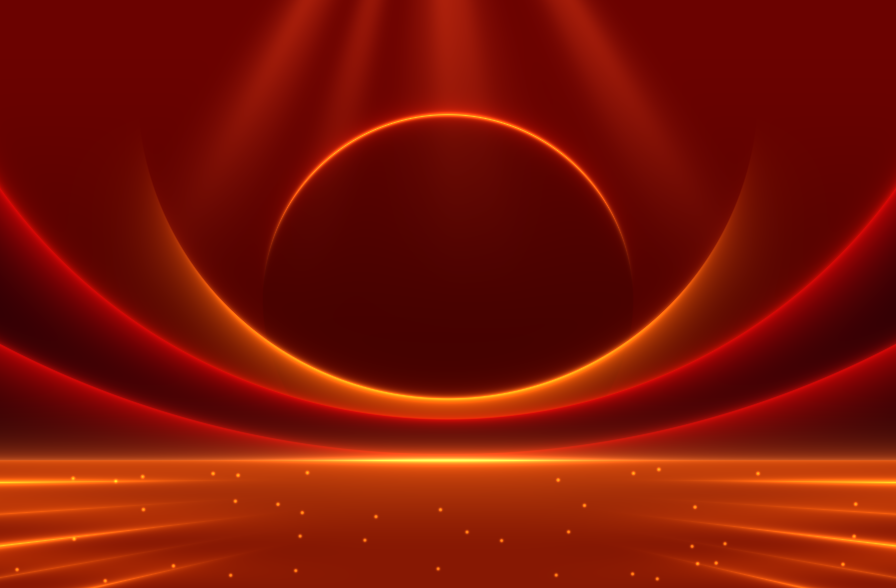
Reproduce this background procedurally as a Shadertoy shader.

```glsl
// Draws a red stage with light rays, glowing nested arcs and a golden floor.

// Positions use canvas height as the unit; x is zero in the middle
const float HORIZON = 0.217;
const vec2 RAY_SOURCE = vec2(-0.03, 1.404);
const vec2 RING_CENTER = vec2(0.0, 0.490);
const float RING_RADIUS = 0.315;
// Arcs: lowest point, radius
const vec2 GOLD_ARC = vec2(0.322, 0.528);
const vec2 UPPER_ARC = vec2(0.287, 0.936);
const vec2 LOWER_ARC = vec2(0.227, 1.640);
const float SPARK_CELL = 0.055;
const int STREAKS = 5;

const vec3 WALL_RED = vec3(0.42, 0.008, 0.0);
const vec3 WALL_DARK = vec3(0.30, 0.006, 0.0);
const vec3 BAND_DARK = vec3(0.15, 0.0, 0.015);
const vec3 BAND_RED = vec3(0.72, 0.01, 0.015);
const vec3 RAY_COLOR = vec3(0.29, 0.135, 0.05);
const vec3 ORANGE = vec3(0.82, 0.34, 0.03);
const vec3 GOLD = vec3(1.0, 0.68, 0.12);
const vec3 HAZE = vec3(0.72, 0.27, 0.10);
const vec3 FLOOR_FAR = vec3(0.70, 0.22, 0.035);
const vec3 FLOOR_NEAR = vec3(0.53, 0.095, 0.01);

float hash(vec2 cell) {
    return fract(sin(dot(cell, vec2(127.1, 311.7))) * 4375.5);
}

// Signed distance to a bowl-shaped arc, positive below it
float arcDistance(vec2 p, vec2 arc) {
    return length(p - vec2(0.0, arc.x + arc.y)) - arc.y;
}

float bump(float x, float width) {
    return exp(-x * x / (width * width));
}

float lightRays(vec2 p) {
    float slope = (p.x - RAY_SOURCE.x) / (RAY_SOURCE.y - p.y);
    float beams = 0.85 * bump(slope + 0.51, 0.10) + 0.65 * bump(slope + 0.25, 0.06)
                + 0.95 * bump(slope - 0.08, 0.13) + 0.85 * bump(slope - 0.57, 0.10);
    beams *= 0.93 + 0.07 * sin(slope * 38.0) * sin(slope * 17.0 + 1.0);
    return beams * smoothstep(0.42, 1.08, p.y);
}

// Replaces everything below an arc with a band that darkens away from its rim
vec3 addBand(vec3 col, vec2 p, vec2 arc, float aa) {
    float d = arcDistance(p, arc);
    float side = smoothstep(0.0, 0.75, abs(p.x));
    float falloff = exp(-max(d, 0.0) / mix(0.018, 0.055, side));
    col += vec3(0.28, 0.01, 0.0) * exp(-abs(d) / 0.014);
    col = mix(col, mix(BAND_DARK, BAND_RED, falloff), smoothstep(-aa, aa, d));
    return col + vec3(0.16, 0.02, 0.01) * exp(-abs(d) / 0.005);
}

vec3 wall(vec2 p, float aa) {
    float low = 1.0 - smoothstep(0.35, 0.95, p.y);
    vec3 col = mix(WALL_RED, WALL_DARK, low);

    // Rays, dimmed inside the ring
    float ring = length(p - RING_CENTER) - RING_RADIUS;
    float inside = 1.0 - smoothstep(-aa, aa, ring);
    col += RAY_COLOR * lightRays(p) * (1.0 - 0.38 * inside);
    col *= 1.0 - 0.10 * inside;

    // Ring rim, bright at the top
    float rim = smoothstep(0.50, 0.80, p.y);
    col += GOLD * rim * exp(-abs(ring) / 0.0025);
    col += vec3(0.30, 0.03, 0.0) * rim * exp(-abs(ring) / 0.014);

    // Golden crescent, brightest at the bottom
    float gold = arcDistance(p, GOLD_ARC);
    float fade = 1.0 - smoothstep(0.32, 0.82, p.y);
    float body = smoothstep(-aa, aa, gold) * exp(-max(gold, 0.0) / 0.042);
    col = mix(col, ORANGE, body * fade);
    col += GOLD * 0.75 * fade * fade * fade * exp(-abs(gold) / 0.004);
    col += vec3(0.22, 0.05, 0.0) * fade * exp(-abs(gold) / 0.016);

    col = addBand(col, p, UPPER_ARC, aa);
    col = addBand(col, p, LOWER_ARC, aa);
    float haze = exp(-max(p.y - HORIZON, 0.0) / 0.030);
    return mix(col, HAZE, 0.85 * haze);
}

vec3 stageFloor(vec2 p) {
    float depth = HORIZON - p.y;
    float x = abs(p.x);
    vec3 col = mix(FLOOR_FAR, FLOOR_NEAR, smoothstep(0.0, 0.16, depth));
    col += vec3(0.06, 0.03, 0.0) * sin(depth * 70.0 + x * 3.0) * smoothstep(0.1, 0.7, x);

    // Streaks fanning out to both sides
    for (int i = 0; i < STREAKS; i++) {
        float k = float(i);
        float d = depth - (0.030 + 0.012 * k) - (0.010 + 0.055 * k) * x;
        float strength = mod(k, 2.0) < 0.5 ? 0.9 : 0.25;
        float reach = smoothstep(0.20, 0.80, x);
        col += GOLD * strength * reach * reach * exp(-abs(d) / 0.004);
        col += ORANGE * 0.30 * strength * reach * exp(-abs(d) / 0.018);
    }

    // Scattered sparks
    vec2 cell = floor(p / SPARK_CELL);
    vec2 jitter = 0.2 + 0.6 * vec2(hash(cell), hash(cell + 17.0));
    float spark = length(p - (cell + jitter) * SPARK_CELL);
    return col + GOLD * step(0.62, hash(cell + 41.0)) * 0.7 * bump(spark, 0.0028);
}

void mainImage(out vec4 fragColor, in vec2 fragCoord) {
    vec2 p = (fragCoord - vec2(0.5 * iResolution.x, 0.0)) / iResolution.y;
    float aa = 1.0 / iResolution.y;
    vec3 col = mix(stageFloor(p), wall(p, aa), smoothstep(-aa, aa, p.y - HORIZON));

    // Horizon flare
    float h = abs(p.y - HORIZON);
    col += vec3(1.0, 0.75, 0.30) * exp(-h / 0.004) * (0.9 * bump(p.x, 0.22) + 0.15);
    col += vec3(0.40, 0.20, 0.04) * exp(-h / 0.018) * bump(p.x, 0.30);
    fragColor = vec4(clamp(col, 0.0, 1.0), 1.0);
}
```
